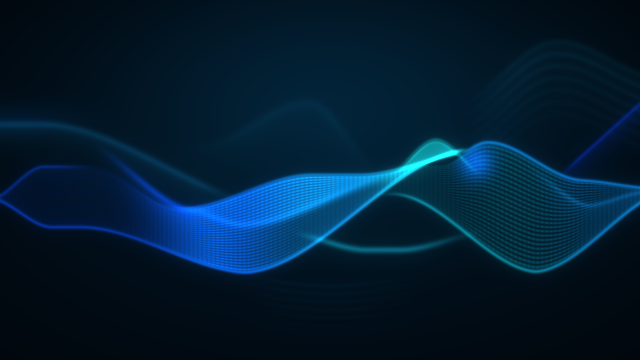
Reproduce this background procedurally as a Shadertoy shader.

```glsl
// Luminous blue and teal mesh ribbons twisting across a dark navy backdrop.

// Smooth step up between two positions; sums of these shape every curve.
float rise(float a, float b, float x) { return smoothstep(a, b, x); }

// Window that opens over a..b and closes over c..d.
float window(float a, float b, float c, float d, float x) {
    return rise(a, b, x) * (1.0 - rise(c, d, x));
}

// Glowing line where the height above a curve is zero.
float strand(float height, float width) {
    float unitsPerPixel = 9.0 / iResolution.y;
    float slope = length(vec2(dFdx(height), dFdy(height))) / unitsPerPixel;
    float d = abs(height) / max(slope, 1.0);
    return exp(-d * d / (width * width)) + 0.22 * exp(-d / (width * 3.0));
}

// Soft fill between a lower and an upper curve.
float between(float lo, float hi, float y) {
    return smoothstep(0.0, 0.07, y - lo) * smoothstep(0.0, 0.07, hi - y);
}

// Repeated thread that fades to its mean when too fine to resolve.
float thread(float n) {
    return mix(0.5 + 0.5 * cos(6.28318 * n), 0.5, smoothstep(0.3, 0.7, fwidth(n)));
}

// Sheen trailing below a curve.
float veil(float height, float depth) {
    return smoothstep(0.05, -0.15, height) * exp(min(height, 0.0) / depth);
}

void mainImage(out vec4 fragColor, in vec2 fragCoord) {
    vec2 p = fragCoord / iResolution.xy * vec2(16.0, 9.0);
    float x = p.x, y = p.y;

    // Backdrop: high central glow and dark corners
    vec2 q = (p - vec2(8.3, 6.7)) / vec2(5.8, 3.6);
    vec3 color = vec3(0.004, 0.052, 0.095) + vec3(0.006, 0.09, 0.135) * exp(-dot(q, q));
    vec2 corner = p / vec2(8.0, 4.5) - 1.0;
    color *= 1.0 - 0.24 * dot(corner, corner);

    // Faint nested arcs, upper right and lower middle
    float dome = 6.3 + 1.65 * rise(11.2, 13.9, x) - 0.9 * rise(14.0, 16.5, x);
    float bowl = 1.85 + 0.06 * (x - 8.3) * (x - 8.3);
    for (int i = 0; i < 7; i++) {
        float k = float(i);
        float fade = 1.0 - k / 8.0;
        color += vec3(0.004, 0.035, 0.045) * fade * rise(11.3, 13.0, x) * strand(y - dome + 0.3 * k, 0.08);
        color += vec3(0.002, 0.018, 0.028) * fade * window(5.8, 7.5, 8.5, 11.0, x) * strand(y - bowl + 0.2 * k, 0.06);
    }
    color += vec3(0.002, 0.025, 0.035) * rise(11.3, 13.5, x) * veil(y - dome, 1.2);

    // Distant hump, left band, and low teal arc
    float hump = y - (5.35 + 1.1 * rise(5.0, 7.7, x) - 1.9 * rise(7.7, 9.8, x));
    color += vec3(0.006, 0.055, 0.07) * window(4.0, 6.8, 8.0, 9.7, x) * (0.5 * strand(hump, 0.1) + 0.5 * veil(hump, 0.5));
    float band = y - (5.9 - 2.1 * rise(1.0, 7.2, x));
    float bandFade = 1.0 - rise(4.8, 6.2, x);
    color += vec3(0.015, 0.13, 0.19) * bandFade * (0.7 * strand(band, 0.09) + 0.4 * veil(band, 0.45));
    color += vec3(0.0, 0.04, 0.08) * (1.0 - rise(0.0, 3.0, x)) * exp(-pow((y - 6.0) / 0.4, 2.0));
    float arc = y - (3.2 - 0.45 * rise(7.0, 9.2, x) + 0.45 * rise(10.0, 12.3, x));
    color += vec3(0.02, 0.27, 0.31) * window(7.2, 8.5, 10.0, 12.3, x) * strand(arc, 0.08);

    // Blue streak at the right
    float streak = y - (4.65 + 0.9 * (x - 14.05));
    color += vec3(0.02, 0.09, 0.5) * rise(13.9, 14.5, x) * (0.55 * strand(streak, 0.05) + 0.3 * veil(streak, 0.35));

    // Right ribbon: teal mesh with a blue crown
    float lo = 4.15 - 1.95 * rise(9.8, 13.5, x) + 2.1 * rise(13.3, 17.0, x);
    float hi = 4.9 + 0.54 * rise(11.0, 12.2, x) - 0.95 * rise(12.2, 14.6, x) - 0.2 * rise(14.4, 16.4, x);
    float t = (y - lo) / max(hi - lo, 0.1);
    float mesh = thread(t * 24.0) * (0.6 + 0.4 * thread(x * 9.0));
    float shown = rise(9.3, 10.6, x);
    vec3 teal = mix(vec3(0.03, 0.48, 0.52), vec3(0.03, 0.42, 0.68), rise(12.5, 15.5, x));
    color += teal * shown * between(lo, hi, y) * (0.16 + 0.42 * mesh) * (0.45 + 0.35 * rise(11.0, 13.0, x));
    color += teal * shown * 0.75 * strand(y - lo, 0.045);
    color += vec3(0.03, 0.38, 0.65) * rise(11.3, 11.9, x) * 0.75 * strand(y - hi, 0.045);
    float crease = y - (4.9 - 1.05 * rise(12.8, 14.8, x) + 0.35 * rise(14.6, 16.2, x));
    color += vec3(0.02, 0.28, 0.48) * rise(13.0, 14.3, x) * (0.4 * strand(crease, 0.06) + 0.15 * veil(crease, 0.4));
    color += vec3(0.02, 0.22, 0.6) * exp(-dot(p - vec2(11.9, 4.95), p - vec2(11.9, 4.95)) * 6.0) * between(lo, hi, y);

    // Main ribbon: deep blue on the left, cyan where it pinches
    lo = 4.05 - 0.73 * rise(-0.3, 1.3, x) - 1.14 * rise(2.0, 6.3, x) + 3.1 * rise(6.0, 11.9, x);
    hi = 4.0 + 0.83 * rise(-0.3, 1.1, x) - 1.05 * rise(2.2, 4.6, x) + 0.85 * rise(4.5, 7.8, x) + 0.65 * rise(9.0, 12.2, x);
    t = (y - lo) / max(hi - lo, 0.1);
    mesh = thread(t * 26.0) * (0.5 + 0.5 * thread(x * 9.0));
    vec3 hue = mix(vec3(0.01, 0.17, 0.62), vec3(0.03, 0.36, 0.88), rise(3.0, 5.5, x));
    hue = mix(hue, vec3(0.05, 0.55, 0.86), rise(5.8, 8.0, x));
    hue = mix(hue, vec3(0.1, 0.8, 0.83), rise(8.6, 10.6, x));
    float inner = y - (3.75 - 0.37 * rise(4.6, 6.1, x) + 1.3 * rise(6.0, 10.4, x));
    float under = smoothstep(0.15, -0.25, inner) * window(5.0, 7.8, 9.3, 10.5, x);
    float density = (0.16 + 0.84 * rise(2.6, 5.8, x)) * (1.0 - 0.6 * under);
    shown = 1.0 - rise(11.2, 11.8, x);
    color += hue * shown * between(lo, hi, y) * density * (0.6 + 0.45 * mesh);
    color += hue * shown * 0.7 * strand(y - lo, 0.045);
    color += hue * shown * (1.0 - 0.85 * window(1.2, 2.5, 3.8, 4.8, x)) * 0.5 * strand(y - hi, 0.045);
    color += hue * window(4.6, 5.4, 8.0, 10.0, x) * 0.25 * strand(inner, 0.08);

    // Left fold sweeping down into the main ribbon
    float fold = y - (5.5 - 1.75 * rise(1.8, 4.9, x));
    color += vec3(0.02, 0.2, 0.72) * window(2.2, 4.2, 4.7, 5.5, x) * (0.6 * strand(fold, 0.08) + 0.35 * veil(fold, 0.4));

    // Green-cyan crest behind the pinch
    float crest = 4.6 + 0.9 * rise(9.6, 10.9, x) - 0.9 * rise(10.9, 12.2, x);
    shown = window(9.6, 10.4, 11.3, 12.1, x);
    color += vec3(0.05, 0.55, 0.52) * shown * (between(hi - 0.1, crest, y) * 0.75 + 0.45 * strand(y - crest, 0.05));

    fragColor = vec4(clamp(color, 0.0, 1.0), 1.0);
}
```
